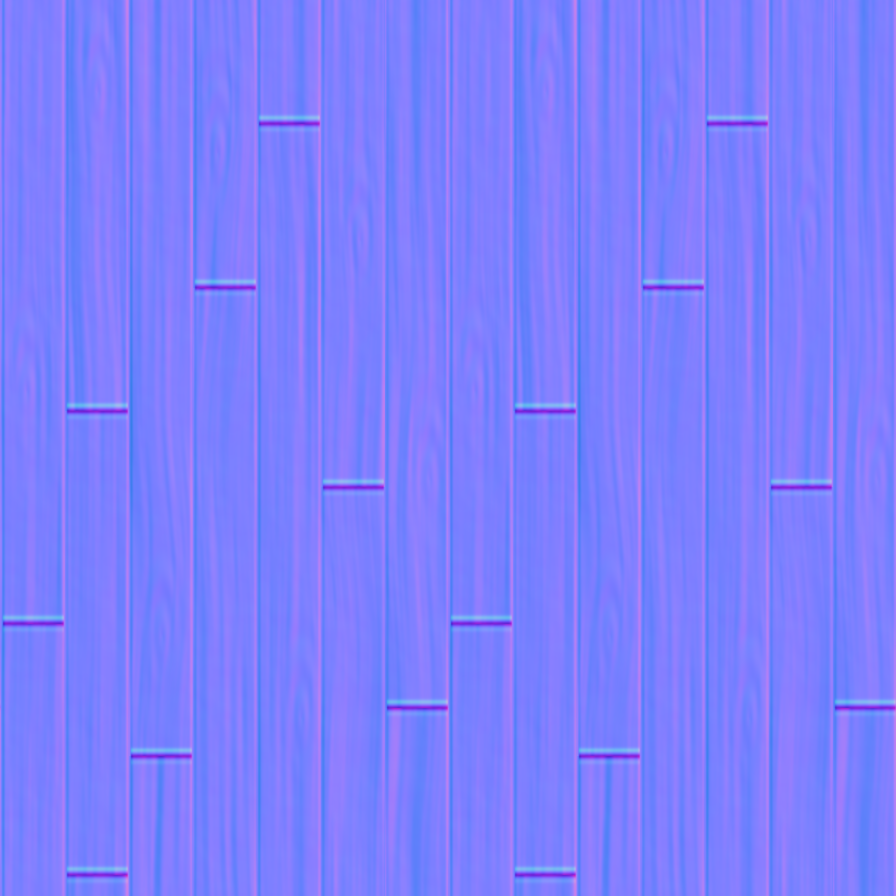
This texture map is drawn by a WebGL 1 fragment shader. Its source:

```glsl
precision highp float;
// Tangent-space normal map of narrow upright wooden floorboards.
// A stretched-noise height field gives the grain slope; soft line profiles
// add the bevelled seams between boards and the staggered end joints.

uniform vec2 u_resolution;

#define BOARDS 14.0          // boards across the canvas
#define PERIOD 7.0           // boards before the layout repeats
#define SEAM_SHIFT 0.022     // seam offset, in board widths
#define SEAM_OFFSET 0.0022   // bevel distance from the seam centre
#define SEAM_WIDTH 0.0019    // bevel softness
#define SEAM_SLOPE 0.42      // bevel steepness
#define JOINT_WIDTH 0.0028   // end joint softness
#define JOINT_OFFSET 0.0066  // lip distance from the joint centre
#define JOINT_SLOPE 0.72     // end joint steepness
#define GRAIN_SLOPE 0.037    // strength of the wood relief
#define BASE_TILT -0.025     // overall sideways lean
#define SECOND_JOINT 0.0235  // extra joint height on board one

float hash(vec2 p) {
  return fract(sin(dot(p, vec2(12.9898, 78.233))) * 43758.5453);
}

float noise(vec2 p) {
  vec2 i = floor(p);
  vec2 f = fract(p);
  f = f * f * (3.0 - 2.0 * f);
  float low = mix(hash(i), hash(i + vec2(1.0, 0.0)), f.x);
  float high = mix(hash(i + vec2(0.0, 1.0)), hash(i + vec2(1.0, 1.0)), f.x);
  return mix(low, high, f.y);
}

// Soft bump centred on zero, never thinner than a pixel.
float line(float d, float width) {
  float w = max(width, 0.7 / u_resolution.x);
  return exp(-d * d / (w * w));
}

// Signed distance on a unit loop.
float wrapDistance(float d) {
  return fract(d + 0.5) - 0.5;
}

// Staggered end joint height for each board of the period.
float jointHeight(float board) {
  vec4 first = vec4(equal(vec4(0.0, 1.0, 2.0, 3.0), vec4(board)));
  vec3 last = vec3(equal(vec3(4.0, 5.0, 6.0), vec3(board)));
  return dot(first, vec4(0.304, 0.541, 0.156, 0.679))
       + dot(last, vec3(0.862, 0.456, 0.210));
}

// Wood relief; p is in board widths, measured from the board's lower end.
float woodHeight(vec2 p, float seed) {
  // Fibres bow around one faint knot per board.
  vec2 knot = vec2(0.3 + 0.4 * hash(vec2(seed, 3.1)),
                   BOARDS * (0.12 + 0.33 * hash(vec2(seed, 7.7))));
  vec2 q = (p - knot) * vec2(4.0, 0.9);
  float near = exp(-dot(q, q));
  float rings = sin(9.0 * length(q + vec2(0.0, 0.5))) * near;
  vec2 s = p + vec2(seed * 17.3, seed * 5.9);
  s.x -= 0.5 * (p.x - knot.x) * near;
  s.x += 0.22 * noise(vec2(seed * 3.7, p.y * 0.35));

  float h = 1.3 * noise(s * vec2(2.0, 0.13));
  h += 0.85 * noise(s * vec2(5.0, 0.22) + 31.0);
  h += 0.36 * noise(s * vec2(11.0, 0.42) + 57.0);
  h += 0.10 * noise(s * vec2(21.0, 0.9) + 83.0);
  h += 0.14 * noise(s * vec2(3.5, 2.2) + 11.0);
  h += 0.05 * noise(s * vec2(8.0, 6.0) + 19.0);
  return h + 0.13 * rings;
}

void main() {
  vec2 uv = gl_FragCoord.xy / u_resolution;
  float x = uv.x * BOARDS - SEAM_SHIFT;
  float board = mod(floor(x), PERIOD);

  // Split the board at its end joints.
  float joint = jointHeight(board);
  float along = fract(uv.y - joint);
  float toJoint = wrapDistance(uv.y - joint);
  float seed = board + 1.0;
  if (board == 1.0) {
    float toSecond = wrapDistance(uv.y - SECOND_JOINT);
    if (abs(toSecond) < abs(toJoint)) toJoint = toSecond;
    if (along > fract(SECOND_JOINT - joint)) seed += PERIOD;
  }

  // Grain slope from height differences.
  vec2 p = vec2(fract(x), along * BOARDS);
  vec2 e = vec2(0.025, 0.0);
  vec2 slope = vec2(
    woodHeight(p + e.xy, seed) - woodHeight(p - e.xy, seed),
    woodHeight(p + e.yx, seed) - woodHeight(p - e.yx, seed)) / (2.0 * e.x);
  vec2 n = vec2(BASE_TILT, 0.0) - GRAIN_SLOPE * slope;

  // Paired bevels along each seam, uneven from seam to seam.
  float seam = floor(x + 0.5);
  float toSeam = (x - seam) / BOARDS;
  float id = mod(seam, PERIOD);
  float rightFace = mix(0.55, 1.0, hash(vec2(id, 2.3)));
  float leftFace = mix(0.55, 1.0, hash(vec2(id, 9.1)));
  if (id == 0.0) rightFace = 1.15;
  n.x += SEAM_SLOPE * rightFace * line(toSeam + SEAM_OFFSET, SEAM_WIDTH);
  n.x -= SEAM_SLOPE * leftFace * line(toSeam - SEAM_OFFSET, SEAM_WIDTH);

  // End joint: steep groove, bright upper lip, faint lower lip.
  float groove = -JOINT_SLOPE * line(toJoint, JOINT_WIDTH);
  groove += 0.62 * JOINT_SLOPE * line(toJoint - JOINT_OFFSET, JOINT_WIDTH);
  groove += 0.22 * JOINT_SLOPE * line(toJoint + JOINT_OFFSET, JOINT_WIDTH);
  n.y += groove * smoothstep(0.0005, 0.003, abs(toSeam));

  float z = sqrt(max(0.0, 1.0 - dot(n, n)));
  gl_FragColor = vec4(vec3(n, z) * 0.5 + 0.5, 1.0);
}
```
